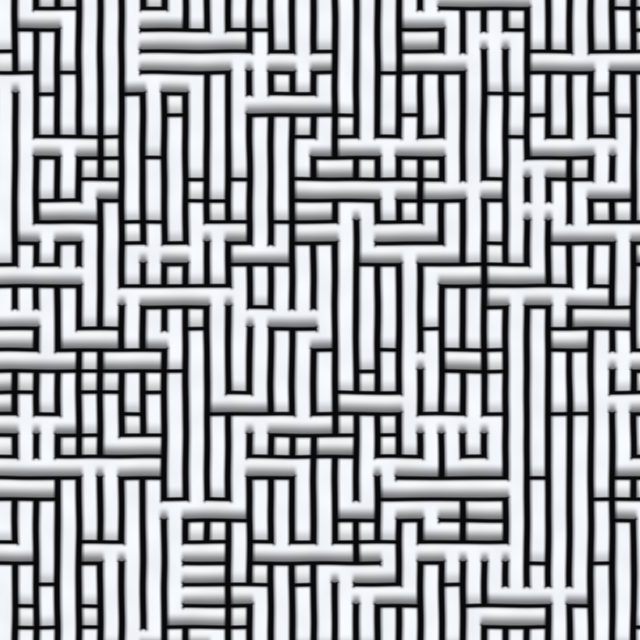
A Shadertoy shader for this pattern:

```glsl
#define CELLS 30.0
#define HALF_SIZE vec2(0.375, 0.418)
#define HORIZONTAL_SHARE 0.32
#define STRAIGHT_JOIN 0.87
#define TURN_JOIN 0.38
#define EDGE_BLUR 0.06
#define WOBBLE 0.05
#define SIDE_SHADE 0.42
#define UNDER_SHADE 0.50
#define GROOVE vec3(0.035, 0.035, 0.045)
#define TUBE vec3(0.960, 0.965, 0.970)

float hash(vec2 p) {
    vec3 q = fract(vec3(p.xyx) * vec3(0.1031, 0.1030, 0.0973));
    q += dot(q, q.yzx + 33.33);
    return fract((q.x + q.y) * q.z);
}

float cornerSlope(vec2 corner, vec2 offset) {
    float angle = 6.2832 * hash(corner + 71.0);
    return dot(vec2(cos(angle), sin(angle)), offset);
}

float gradientNoise(vec2 p) {
    vec2 i = floor(p), f = p - i;
    vec2 w = f * f * f * (f * (f * 6.0 - 15.0) + 10.0);
    vec2 e = vec2(1.0, 0.0);
    float low = mix(cornerSlope(i, f), cornerSlope(i + e, f - e), w.x);
    float high = mix(cornerSlope(i + e.yx, f - e.yx), cornerSlope(i + 1.0, f - 1.0), w.x);
    return mix(low, high, w.y);
}

// Each row is cut into runs of two to four cells that share a direction
float isHorizontal(vec2 cell) {
    float runLength = 2.0 + floor(3.0 * hash(vec2(cell.y, 19.0)));
    float shift = floor(12.0 * hash(vec2(cell.y, 47.0)));
    float run = floor((cell.x + shift) / runLength);
    return step(hash(vec2(run, cell.y) + 5.0), HORIZONTAL_SHARE);
}

// Is a cell joined to its right or upper neighbour?
float joinRight(vec2 cell) {
    float count = isHorizontal(cell) + isHorizontal(cell + vec2(1.0, 0.0));
    float chance = count > 1.5 ? STRAIGHT_JOIN : count * TURN_JOIN;
    return step(hash(cell + 113.0), chance);
}

float joinUp(vec2 cell) {
    float count = 2.0 - isHorizontal(cell) - isHorizontal(cell + vec2(0.0, 1.0));
    float chance = count > 1.5 ? STRAIGHT_JOIN : count * TURN_JOIN;
    return step(hash(cell + 239.0), chance);
}

float box(vec2 p, vec2 halfSize) {
    vec2 q = abs(p) - halfSize;
    return length(max(q, 0.0)) + min(max(q.x, q.y), 0.0);
}

// Darkening towards one flank; it fades out where a tube leaves through it
float flank(float depth, float width, float joined, float sideJoined,
            float lateral, float halfAcross, float halfAlong) {
    float turn = sideJoined * smoothstep(halfAcross - 0.2, 0.48, lateral)
               * smoothstep(halfAlong - 0.5, 0.0, depth);
    return (1.0 - smoothstep(0.0, width, depth)) * mix(1.0, turn, joined);
}

void mainImage(out vec4 fragColor, in vec2 fragCoord) {
    vec2 grid = fragCoord / iResolution.y * CELLS + vec2(7.3, 11.4);
    grid += WOBBLE * vec2(gradientNoise(grid * 0.45), gradientNoise(grid * 0.45 + 40.0));
    vec2 cell = floor(grid);
    vec2 p = grid - cell - 0.5;
    vec2 h = HALF_SIZE;

    float right = joinRight(cell);
    float left = joinRight(cell - vec2(1.0, 0.0));
    float up = joinUp(cell);
    float down = joinUp(cell - vec2(0.0, 1.0));

    // Tube outline: a core with an arm through every joined side
    float d = box(p, h - 0.04) - 0.04;
    if (right > 0.5) d = min(d, box(p - vec2(0.5, 0.0), vec2(0.5, h.y)));
    if (left > 0.5) d = min(d, box(p + vec2(0.5, 0.0), vec2(0.5, h.y)));
    if (up > 0.5) d = min(d, box(p - vec2(0.0, 0.5), vec2(h.x, 0.5)));
    if (down > 0.5) d = min(d, box(p + vec2(0.0, 0.5), vec2(h.x, 0.5)));

    // Rounded shading, lit from above
    float sideways = p.x > 0.0 ? right : left;
    float lengthwise = p.y > 0.0 ? up : down;
    float under = UNDER_SHADE * mix(0.4, 1.0, max(left, right));
    vec2 a = abs(p);
    float light = 1.0;
    light *= 1.0 - SIDE_SHADE * flank(p.x + h.x, 0.20, left, lengthwise, a.y, h.y, h.x);
    light *= 1.0 - SIDE_SHADE * flank(h.x - p.x, 0.14, right, lengthwise, a.y, h.y, h.x);
    light *= 1.0 - under * flank(p.y + h.y, 0.62, down, sideways, a.x, h.x, h.y);
    light *= 1.0 - 0.25 * flank(h.y - p.y, 0.14, up, sideways, a.x, h.x, h.y);
    light *= 1.0 + 0.04 * gradientNoise(grid * 0.7 + 9.0);

    // Cool tint on upright tubes, soft edge into the groove
    vec3 tube = TUBE * light + vec3(-0.006, 0.0, 0.012) * max(up, down);
    float blur = max(EDGE_BLUR, 0.75 * CELLS / iResolution.y);
    float cover = 1.0 - smoothstep(-blur, blur, d);
    fragColor = vec4(mix(GROOVE, tube, cover), 1.0);
}
```
